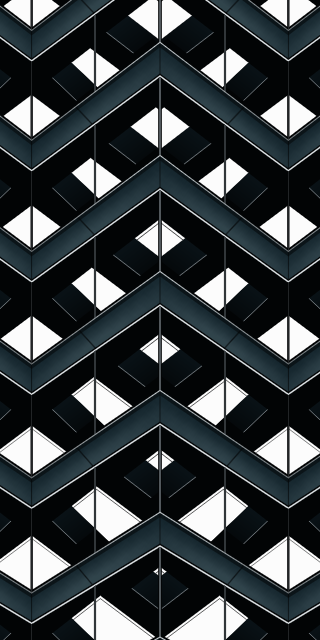
A Shadertoy shader for this pattern:

```glsl
#define UNITS 384.0            // canvas width in design units
#define HALF_RUN 154.0         // ridge to valley, horizontally
#define SLOPE 0.77
#define PANEL_DEPTH 40.0
#define ROWS 7
#define INK vec3(0.008, 0.014, 0.018)
#define STEEL_DARK vec3(0.075, 0.14, 0.17)
#define STEEL_LIGHT vec3(0.19, 0.265, 0.295)
#define WALL vec3(0.03, 0.058, 0.073)
#define GLASS vec3(0.99)
#define TRIM vec3(0.86, 0.88, 0.89)

float cover(float d) { return clamp(0.5 - d * iResolution.x / UNITS, 0.0, 1.0); }

float stroke(float d, float width) { return cover(abs(d) - 0.5 * width); }

// Top edge of a beam; spacing widens slowly down the facade
float beamTop(float run, float k) {
    float ridge = -82.0 + k * (130.5 + 1.75 * k);
    float valley = 36.0 + k * (131.0 + 0.8 * k);
    return mix(ridge, valley, run / HALF_RUN);
}

float beamHeight(float run) { return mix(42.0, 38.0, run / HALF_RUN); }

// Layered sines give the metal a faint mottling
float mottling(vec2 p) {
    return sin(p.x * 0.31 + sin(p.y * 0.47)) * 0.5
         + sin(p.y * 0.83 + 2.0 * sin(p.x * 0.59)) * 0.3
         + sin(p.x * 1.9 + p.y * 1.3) * 0.2;
}

// Recessed wall with a lit sill line, beside a bright pane
void drawBay(inout vec3 col, float roof, float wallRoof, float sill, float open, float clear) {
    float within = cover(-wallRoof * 0.79) * cover((wallRoof - 50.0) * 0.79) * open;
    float wall = within * cover(sill * 0.79) * cover((-sill - PANEL_DEPTH) * 0.79);
    col = mix(col, WALL * (1.2 - 0.012 * wallRoof), wall);
    col = mix(col, vec3(0.46, 0.49, 0.51), within * stroke((sill + PANEL_DEPTH) * 0.79, 0.9));
    float pane = cover(-min(roof, sill) * 0.79) * open * clear;
    col = mix(col, GLASS, pane);
}

void drawOpening(inout vec3 col, float run, float y, float k) {
    float r = max(k - 1.0, 0.0);
    float top = beamTop(run, k);
    float above = beamTop(run, k - 1.0) + beamHeight(run);
    float open = cover((y - top) * 0.79) * cover((above - y) * 0.79);
    float clear = cover((y - top + 3.0) * 0.79);

    // Ridge bay: a diamond shrinking with each row
    float h = 26.0 - 0.8 * r * r;
    float center = beamTop(0.0, k) - 28.0 - 2.5 * r - 1.5 * r * r;
    float notch = max(0.0, 9.0 - 4.0 * r);
    float roof = y - center + h - SLOPE * abs(run - notch);
    float sill = center + h - y - SLOPE * run;
    drawBay(col, roof, roof, sill, open, clear);
    float frame = stroke((roof - 4.0) * 0.79, 0.9) * cover(-sill) * step(1.5, r);
    col = mix(col, INK, frame * open * 0.8);

    // Middle bay: a slanted pane growing with each row
    vec2 q = vec2(106.0 - run, y - beamTop(106.0, k) + 56.0 + r * (1.2 + 0.8 * r));
    float leftRoof = q.y + 0.78 * q.x;
    float rightRoof = q.y - 0.75 * q.x + 34.0 + 0.75 * r * r;
    roof = min(leftRoof, rightRoof);
    drawBay(col, roof, leftRoof, 0.95 * q.x - q.y, open, clear);
    frame = stroke((roof - 3.5) * 0.79, 0.8) * cover(q.y - 0.95 * q.x) * step(2.5, r);
    col = mix(col, INK, frame * open * 0.75);

    // Valley bay: a gable resting on the beam
    float fromValley = HALF_RUN - run;
    float apex = beamTop(HALF_RUN, k) - 54.0 - 0.9 * r * r;
    roof = y - apex - 0.75 * fromValley;
    drawBay(col, roof, roof, 99.0, open, clear);
    frame = stroke((roof - 3.5) * 0.79, 0.8) * step(2.5, r);
    col = mix(col, INK, frame * open * 0.6);

    // Mullions: dark jackets with grey cores
    col = mix(col, INK, open * stroke(run, 4.4));
    col = mix(col, vec3(0.45, 0.48, 0.5), open * stroke(run, 1.7));
    col = mix(col, INK, open * stroke(run - 78.0, 2.6));
    col = mix(col, vec3(0.38, 0.41, 0.43), open * stroke(run - 78.0, 1.2));
    col = mix(col, INK, open * stroke(fromValley, 2.8));
    col = mix(col, vec3(0.2, 0.22, 0.23), open * stroke(fromValley, 0.7));
}

void drawBeam(inout vec3 col, float run, vec2 p, float k) {
    float depth = p.y - beamTop(run, k);
    float height = beamHeight(run);
    float body = cover(-depth * 0.79) * cover((depth - height) * 0.79);
    float along = run / HALF_RUN;
    float light = smoothstep(0.1, 0.85, depth / height) * (0.45 + 0.5 * sin(3.14159 * along));
    light += 0.08 + 0.05 * mottling(p) + 0.05 * sin(k * 2.4 + along * 3.0);
    vec3 steel = mix(STEEL_DARK, STEEL_LIGHT, clamp(light, 0.0, 1.0));

    // Shaded ledge, corner folds and plate joint
    steel = mix(steel, STEEL_DARK * 0.55, cover((depth - 6.5) * 0.79));
    float joint = run - 88.0 + 0.55 * (depth - 21.0) - 2.0 * sin(k * 1.7);
    float seams = max(stroke(joint * 0.88, 1.0), max(stroke(run, 1.0), stroke(HALF_RUN - run, 1.0)));
    steel = mix(steel, INK, seams * 0.75);
    steel = mix(steel, INK, cover((height - 4.0 - depth) * 0.79));
    col = mix(col, steel, body);

    // Lit upper and lower edges
    float upper = mix(0.9, 0.5, along);
    col = mix(col, TRIM, upper * stroke((depth - 0.5) * 0.79, 1.2));
    col = mix(col, TRIM, stroke((depth - height + 1.0) * 0.79, 1.7));
}

void mainImage(out vec4 fragColor, in vec2 fragCoord) {
    vec2 uv = fragCoord / iResolution.xy;
    vec2 p = vec2(uv.x, 2.0 - 2.0 * uv.y) * UNITS;

    // Mirror at ridge and valleys
    float run = HALF_RUN - abs(HALF_RUN - abs(p.x - 0.5 * UNITS));

    vec3 col = INK;
    for (int i = 0; i < ROWS; i++) {
        drawOpening(col, run, p.y, float(i));
        drawBeam(col, run, p, float(i));
    }
    fragColor = vec4(col, 1.0);
}
```
